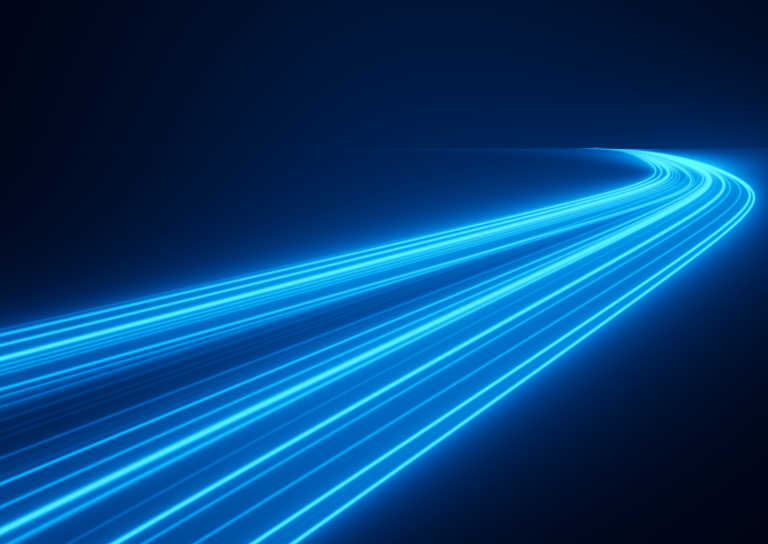
Write a WebGL 2 fragment shader that draws this background.

```glsl
#version 300 es
precision highp float;
// Blue light trails sweeping from the lower left into a tight bend at the right.
// Every trail is a curve x(y): a soft minimum of a straight arm and a square-root hook.
// Light from trails, road glow and backdrop is summed, then mapped to blue and cyan.

#define BEND_START vec2(1.107, 0.727)
#define BEND_SOFTNESS 0.138
#define CORE_LIGHT 1.75
#define HALO_LIGHT 0.30
#define HALO_SIZE 0.014
#define ROAD_LIGHT 0.42
#define FINE_TRAILS 34
#define FINE_LIGHT 0.42

uniform vec2 u_resolution;
out vec4 fragColor;

const int MAIN_TRAILS = 14;
// Arm slope, relative width, brightness
const vec3 TRAILS[MAIN_TRAILS] = vec3[](
    vec3(4.34, 0.7, 0.40), vec3(4.12, 0.8, 0.50), vec3(3.87, 1.3, 1.00),
    vec3(3.72, 0.8, 0.28), vec3(3.55, 0.9, 0.50), vec3(3.44, 0.7, 0.20),
    vec3(2.44, 0.8, 0.48), vec3(2.31, 0.8, 0.36), vec3(2.20, 1.5, 1.00),
    vec3(2.13, 0.9, 0.38), vec3(1.87, 1.1, 0.82), vec3(1.79, 0.8, 0.30),
    vec3(1.52, 0.9, 0.88), vec3(1.42, 0.9, 0.95));

float hash(float n) {
    return fract(sin(n * 91.7) * 4375.85);
}

float bump(float x, float center, float size) {
    float t = (x - center) / size;
    return exp(-t * t);
}

// Horizontal position of a trail at depth s below the start of the bend
float trailX(float s, float slope) {
    s = max(s, 0.0);
    float k = slope - 1.42;
    float reach = 1.498 + 0.074 * (1.0 - smoothstep(1.45, 2.1, slope))
                + 0.083 * bump(slope, 3.5, 0.2);
    float arm = reach - slope * s + 0.14 * bump(slope, 2.05, 0.3) * s * s;
    float hook = BEND_START.x + (1.203 - 0.099 * k - 0.0258 * k * k) * sqrt(s);
    return 0.5 * (arm + hook - length(vec2(arm - hook, BEND_SOFTNESS)));
}

// Bright core and soft halo of one trail
float trailLight(vec2 p, float s, vec3 trail) {
    const float STEP = 0.002;
    float gradient = (trailX(s + STEP, trail.x) - trailX(s - STEP, trail.x)) / (2.0 * STEP);
    float d = abs(p.x - trailX(s, trail.x)) / sqrt(1.0 + gradient * gradient);
    float width = max(trail.y * (0.0021 + 0.0026 * s), 0.7 / u_resolution.y);
    float core = CORE_LIGHT * exp(-d * d / (width * width));
    float halo = HALO_LIGHT * trail.y * exp(-d / HALO_SIZE);
    return trail.z * (core + halo) * smoothstep(-0.004, 0.035, s);
}

// Signed distance to the road outline, a rounded intersection of four half-planes
float roadDistance(vec2 p, float s) {
    vec4 sides = vec4(
        (1.487 - 4.2 * s - p.x) / 4.32,
        (p.x - 1.568 + 1.42 * s) / 1.74,
        (0.2 * (p.x - BEND_START.x) - s) / 1.02,
        p.x - 1.388);
    return log(dot(exp(40.0 * sides), vec4(1.0))) / 40.0;
}

float roadGlow(vec2 p, float s) {
    float d = max(roadDistance(p, s), 0.0);
    float glow = 0.55 * exp(-d / 0.035) + 0.45 * exp(-d / 0.11);
    float lane = (1.498 - p.x) / max(s, 0.02);
    float gap = 1.0 - 0.5 * bump(lane, 2.85, 0.35) * smoothstep(0.03, 0.15, s);
    float fade = mix(0.55, 1.0, smoothstep(0.0, 0.85, p.x));
    return ROAD_LIGHT * glow * gap * fade;
}

float backdrop(vec2 p) {
    vec2 q = (p - vec2(0.78, 0.72)) * vec2(1.2, 1.3);
    return 0.012 + 0.09 * exp(-2.0 * dot(q, q));
}

// Dark navy through blue to pale cyan
vec3 lightColor(float light) {
    float green = 1.0 - exp(-light);
    float blue = 1.0 - exp(-2.6 * light - 0.03);
    return vec3(0.36 * smoothstep(0.6, 1.0, green), green, blue);
}

void main() {
    vec2 p = gl_FragCoord.xy / u_resolution.y;
    float s = BEND_START.y - p.y;
    float light = backdrop(p) + roadGlow(p, s);

    for (int i = 0; i < MAIN_TRAILS; i++) {
        light += trailLight(p, s, TRAILS[i]);
    }

    // Fine trails, thinned out in the dark gap between the two bundles
    for (int i = 0; i < FINE_TRAILS; i++) {
        float n = float(i);
        float slope = mix(1.42, 4.5, (n + hash(n + 1.0)) / float(FINE_TRAILS));
        float strength = FINE_LIGHT * pow(hash(n + 51.0), 2.0);
        strength *= 1.0 - 0.9 * bump(slope, 2.9, 0.4);
        light += trailLight(p, s, vec3(slope, 0.8, strength));
    }

    fragColor = vec4(lightColor(light), 1.0);
}
```
